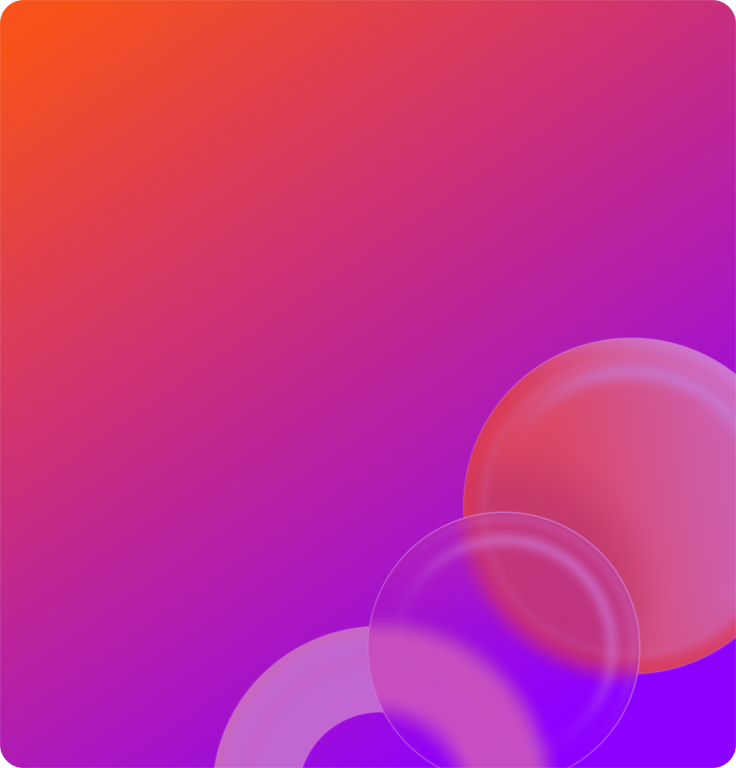
Write a WebGL 1 fragment shader that draws this background.

```glsl
precision highp float;
// Orange to violet card with a red orb, a pale ring and a frosted glass disc.

uniform vec2 u_resolution;

// Circles: centre x, centre y, radius, in units of the canvas height
#define ORB vec3(0.822, 0.341, 0.2185)
#define GLASS vec3(0.656, 0.156, 0.1770)
#define RING vec3(0.495, -0.034, 0.1627)
#define RING_HALF_WIDTH 0.0558
#define SHADOW vec3(0.660, 0.222, 0.1700)
#define FROST_BLUR 0.024
#define CORNER_RADIUS 0.031
#define ORANGE vec3(0.97, 0.32, 0.10)
#define VIOLET vec3(0.55, 0.00, 1.00)
#define LAVENDER vec3(0.81, 0.49, 0.85)

float circleDistance(vec2 p, vec3 circle) {
  return length(p - circle.xy) - circle.z;
}

float roundedBoxDistance(vec2 p, vec2 halfSize, float radius) {
  vec2 q = abs(p) - halfSize + radius;
  return length(max(q, 0.0)) + min(max(q.x, q.y), 0.0) - radius;
}

// Filled area of a shape whose edge is softened by blur
float coverage(float d, float blur) {
  return 1.0 - smoothstep(-blur, blur, d);
}

// Soft bell around zero
float bell(float x, float width) {
  return exp(-x * x / (width * width));
}

// How far a point of a circle faces the light at the upper right
float facing(vec2 p, vec3 circle) {
  vec2 n = (p - circle.xy) / max(length(p - circle.xy), 0.001);
  return smoothstep(-0.35, 1.0, dot(n, vec2(0.62, 0.78)));
}

vec3 backdrop(vec2 p) {
  float t = dot(vec2(p.x, 1.0 - p.y), vec2(0.57, 0.82));
  return mix(ORANGE, VIOLET, clamp((t - 0.055) / 1.13, 0.0, 1.0));
}

vec3 orbColor(vec2 p, float d) {
  vec2 q = (p - ORB.xy) / ORB.z;
  float light = facing(p, ORB);
  float side = smoothstep(-0.75, 0.95, dot(q, vec2(0.98, 0.12)));
  vec3 color = mix(vec3(0.86, 0.27, 0.37), vec3(0.80, 0.38, 0.71), side);

  // Shadow cast by the glass
  float shade = coverage(circleDistance(p, SHADOW), 0.050);
  color = mix(color, vec3(0.75, 0.21, 0.43), 0.80 * shade);

  // Red rim turning to lavender in the light
  vec3 rim = mix(vec3(0.85, 0.21, 0.33), LAVENDER, light * light);
  color = mix(color, rim, 0.75 * bell(d, 0.022));

  // Inner reflection
  color = mix(color, vec3(0.79, 0.47, 0.82), 0.75 * light * bell(d + 0.043, 0.013));
  return mix(color, LAVENDER, 0.12 * bell(d + 0.026, 0.007));
}

vec3 ringColor(vec2 p, float d, float frost) {
  vec3 color = mix(vec3(0.76, 0.40, 0.82), vec3(0.79, 0.32, 0.75), frost);
  float outer = circleDistance(p, RING) - RING_HALF_WIDTH;
  color = mix(color, vec3(0.80, 0.41, 0.70), 0.55 * bell(outer, 0.016));
  return mix(color, vec3(0.78, 0.35, 0.72), 0.25 * bell(outer + 0.043, 0.010));
}

void main() {
  vec2 p = gl_FragCoord.xy / u_resolution.y;
  vec2 canvas = vec2(u_resolution.x / u_resolution.y, 1.0);
  float pixel = 0.75 / u_resolution.y;
  float hairline = max(0.0012, pixel);

  float glassD = circleDistance(p, GLASS);
  float orbD = circleDistance(p, ORB);
  float ringD = abs(circleDistance(p, RING)) - RING_HALF_WIDTH;
  float frost = coverage(glassD, pixel);
  float blur = mix(pixel, FROST_BLUR, frost);

  // Shapes behind the glass, blurred where it covers them
  vec3 color = backdrop(p);
  float orbMask = coverage(orbD, blur);
  color = mix(color, orbColor(p, orbD), orbMask * mix(1.0, 0.86, frost));
  color = mix(color, ringColor(p, ringD, frost), coverage(ringD, blur) * mix(1.0, 0.94, frost));

  // Fine outlines, hidden by the frost
  float orbLine = bell(orbD, hairline) * mix(0.30, 0.75, facing(p, ORB));
  float ringLine = 0.35 * bell(ringD, hairline);
  color = mix(color, LAVENDER, max(orbLine, ringLine) * (1.0 - frost));

  // Glass tint, inner reflection and rim
  float light = facing(p, GLASS);
  float height = (p.y - GLASS.y) / GLASS.z;
  float tint = 0.16 * smoothstep(-0.3, 1.0, height);
  color = mix(color, vec3(0.82, 0.26, 0.55), tint * frost);
  float reflection = bell(glassD + 0.036, 0.010) * mix(0.05, 0.55, light);
  reflection += bell(glassD + 0.008, 0.008) * 0.22 * light;
  color = mix(color, LAVENDER, reflection * frost);
  color = mix(color, LAVENDER, bell(glassD, hairline) * mix(0.48, 0.75, light));

  // Rounded card on white
  float cardD = roundedBoxDistance(p - 0.5 * canvas, 0.5 * canvas, CORNER_RADIUS);
  gl_FragColor = vec4(mix(vec3(1.0), color, coverage(cardD, pixel)), 1.0);
}
```
